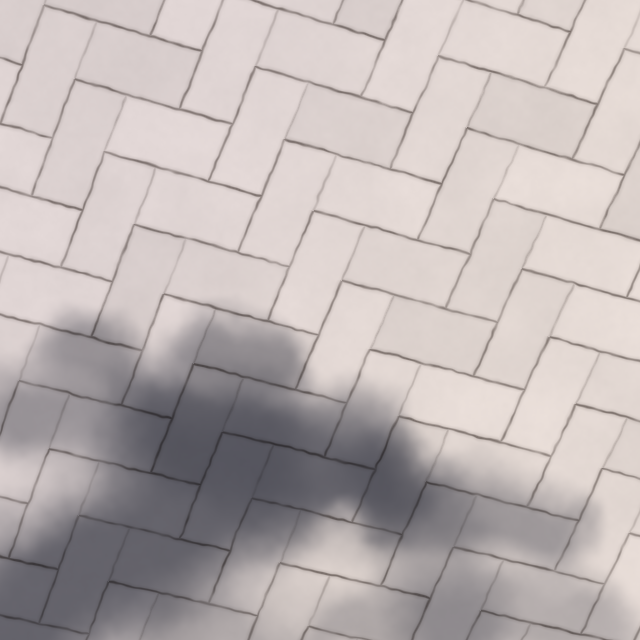
This texture is drawn by a WebGL 2 fragment shader. Its source:

```glsl
#version 300 es
precision highp float;
// Pale herringbone paving seen at a slant, with soft dappled shade at the lower left.
// A skewed grid is folded into 2:1 bricks by the diagonal index of each cell;
// shade is a product of soft capsules with noisy edges.
uniform vec2 u_resolution;
out vec4 outColor;

// Grid, measured from the top left corner of the canvas
const vec2 GRID_ORIGIN = vec2(0.1165, 0.1240);
const vec2 AXIS_ACROSS = vec2(0.0820, 0.0234);
const vec2 AXIS_DOWN = vec2(-0.0348, 0.0918);
const vec2 CONVERGENCE = vec2(0.0005, 0.0007);
const vec2 FORESHORTENING = vec2(0.0002, 0.00104);
const vec2 CELL_SIZE = vec2(0.085, 0.0945);

// Joints and surface
const float JOINT_CORE = 0.0034;
const float JOINT_HALO = 0.0085;
const float HALO_DEPTH = 0.22;
const float FAINT_JOINT = 0.38;
const float SIDE_JOINT = 0.85;
const float WOBBLE = 0.0022;
const float ROUGHNESS = 0.0022;
const float TONE_RANGE = 0.05;
const float GRAIN = 0.018;

// Colours
const vec3 SUNLIT_PINK = vec3(0.866, 0.824, 0.820);
const vec3 SUNLIT_CREAM = vec3(0.888, 0.846, 0.825);
const vec3 SHADED = vec3(0.318, 0.318, 0.355);
const vec3 JOINT_TINT = vec3(0.64, 0.62, 0.61);

float hash(vec2 p) {
    vec3 q = fract(p.xyx * vec3(0.1031, 0.1030, 0.0973));
    q += dot(q, q.yzx + 33.33);
    return fract((q.x + q.y) * q.z);
}

float noise(vec2 p) {
    vec2 i = floor(p), f = fract(p);
    f = f * f * (3.0 - 2.0 * f);
    return mix(mix(hash(i), hash(i + vec2(1, 0)), f.x),
               mix(hash(i + vec2(0, 1)), hash(i + vec2(1, 1)), f.x), f.y);
}

vec2 noise2(vec2 p) { return vec2(noise(p), noise(p + 70.0)) - 0.5; }

float fbm(vec2 p) {
    float sum = 0.0, gain = 0.5;
    for (int i = 0; i < 4; i++) {
        sum += gain * noise(p);
        p = p * 2.03 + 17.0;
        gain *= 0.5;
    }
    return sum / 0.9375;
}

// Soft capsule from a to b, fading out at the given radius
float blob(vec2 p, vec2 a, vec2 b, float radius) {
    vec2 ab = b - a;
    float t = clamp(dot(p - a, ab) / dot(ab, ab), 0.0, 1.0);
    return 1.0 - smoothstep(0.2 * radius, 1.12 * radius, distance(p, a + t * ab));
}

// Share of sunlight blocked by foliage
float foliageShade(vec2 p) {
    p += 0.07 * (vec2(fbm(p * 9.0), fbm(p * 9.0 + 40.0)) - 0.5);
    float light = 1.0 - 0.82 * blob(p, vec2(0.27, 0.35), vec2(0.55, 0.25), 0.13);
    light *= 1.0 - 0.87 * blob(p, vec2(0.36, 0.25), vec2(0.00, 0.01), 0.18);
    light *= 1.0 - 0.50 * blob(p, vec2(0.03, 0.34), vec2(0.24, 0.32), 0.10);
    light *= 1.0 - 0.48 * blob(p, vec2(0.12, 0.45), vec2(0.18, 0.44), 0.08);
    light *= 1.0 - 0.52 * blob(p, vec2(0.32, 0.47), vec2(0.42, 0.43), 0.07);
    light *= 1.0 - 0.40 * blob(p, vec2(0.56, 0.35), vec2(0.62, 0.24), 0.08);
    light *= 1.0 - 0.48 * blob(p, vec2(0.58, 0.25), vec2(0.86, 0.17), 0.09);
    light *= 1.0 - 0.40 * blob(p, vec2(0.66, 0.20), vec2(0.72, 0.02), 0.11);
    light *= 1.0 - 0.32 * blob(p, vec2(0.25, 0.02), vec2(0.92, 0.04), 0.09);
    // Gaps where the sun comes through
    float gap = 0.65 * blob(p, vec2(0.53, 0.14), vec2(0.44, 0.07), 0.08);
    gap = max(gap, 0.35 * blob(p, vec2(0.05, 0.21), vec2(0.10, 0.25), 0.08));
    return (1.0 - light) * (1.0 - gap);
}

// Slanted grid coordinates, with the perspective terms solved by iteration
vec2 gridCoord(vec2 p) {
    vec2 q = vec2(p.x, 1.0 - p.y) - GRID_ORIGIN;
    mat2 toGrid = inverse(mat2(AXIS_ACROSS, AXIS_DOWN));
    vec2 g = toGrid * q;
    for (int i = 0; i < 6; i++)
        g = toGrid * (q + (g.x - g.y) * g.y * CONVERGENCE + g.y * g.y * FORESHORTENING);
    return g;
}

void main() {
    vec2 p = gl_FragCoord.xy / u_resolution;
    vec2 g = gridCoord(p + WOBBLE * noise2(p * 30.0) + ROUGHNESS * noise2(p * 95.0));
    vec2 cell = floor(g), f = g - cell;

    // Upright bricks use diagonals 0 and 3, lying bricks 1 and 2
    int diagonal = int(mod(cell.x - cell.y + 0.5, 4.0));
    vec2 brick = cell;
    vec4 edges = vec4(SIDE_JOINT, FAINT_JOINT, 1, 0); // left, right, top, bottom
    if (diagonal == 1) edges = vec4(FAINT_JOINT, 0, 1, 1);
    if (diagonal == 2) { edges = vec4(0, SIDE_JOINT, 1, 1); brick.x -= 1.0; }
    if (diagonal == 3) { edges = vec4(SIDE_JOINT, SIDE_JOINT, 0, 1); brick.y -= 1.0; }

    // Joints: a thin core in a soft halo, uneven along their length
    vec4 dist = vec4(f.x, 1.0 - f.x, f.y, 1.0 - f.y) * CELL_SIZE.xxyy;
    float core = max(JOINT_CORE, 1.0 / min(u_resolution.x, u_resolution.y));
    vec4 lines = (1.0 - HALO_DEPTH) * (1.0 - smoothstep(0.0, core, dist))
               + HALO_DEPTH * (1.0 - smoothstep(0.0, JOINT_HALO, dist));
    lines *= edges;
    float joint = max(max(lines.x, lines.y), max(lines.z, lines.w));
    joint *= 0.45 + 0.55 * noise(p * 17.0 + 5.0) + 0.55 * noise(p * 75.0 + 9.0);

    // Brick tone, stains and grain
    float tone = 1.0 + TONE_RANGE * (0.35 - pow(hash(brick + 91.0), 2.0));
    tone += 0.04 * (fbm(p * 14.0) - 0.5) + GRAIN * (fbm(p * 90.0) - 0.5);
    vec3 sunlit = mix(SUNLIT_PINK, SUNLIT_CREAM, smoothstep(0.2, 1.0, p.x + 0.4 - 0.5 * p.y));
    vec3 color = mix(sunlit, SHADED, foliageShade(p)) * tone;
    color *= mix(vec3(1), JOINT_TINT, clamp(joint, 0.0, 1.2));
    outColor = vec4(color, 1);
}
```
